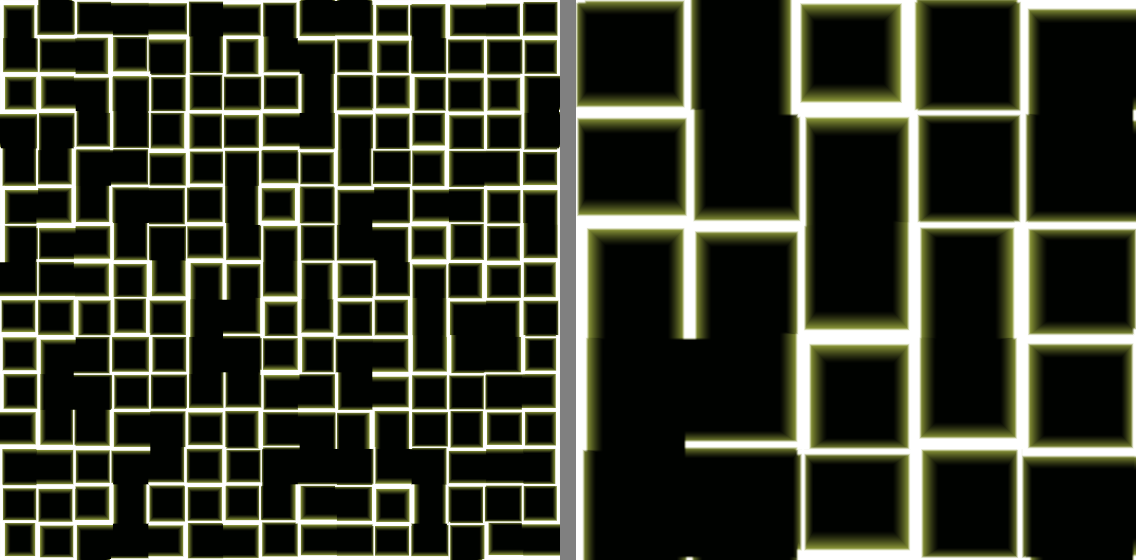
Left: the whole. Right: its middle third, enlarged.
Reproduce this pattern procedurally as a three.js fragment shader.

```glsl
#define CELLS 15.0
#define WALL_SHARE 0.79
#define THIN 0.036
#define THICK 0.142
#define JITTER 0.04
#define OVERLAP 0.025
#define SOFT 0.016
#define GLOW_THIN 0.07
#define GLOW_THICK 0.17
#define GLOW_LEVEL 0.62
#define GLOW_COLOR vec3(0.93, 1.0, 0.37)
#define BACKGROUND vec3(0.0, 0.006, 0.0)

varying vec2 vUv;

float hash(vec2 p, float seed) {
  vec3 q = fract(vec3(p.xyx + seed * 7.31) * vec3(0.1031, 0.1030, 0.0973));
  q += dot(q, q.yzx + 33.33);
  return fract((q.x + q.y) * q.z);
}

// Walls running along x on the nearest grid line: x = solid core, y = glow
vec2 walls(vec2 p, float seed) {
  float row = floor(p.y + 0.5);
  vec2 light = vec2(0.0);
  for (int i = -1; i <= 1; i++) {
    vec2 id = vec2(floor(p.x) + float(i), row);
    if (hash(id, seed) > WALL_SHARE) continue;

    // Each wall has its own weight and a slight sideways shift
    float weight = hash(id, seed + 1.0);
    float halfWidth = 0.5 * mix(THIN, THICK, weight);
    float shift = JITTER * (2.0 * hash(id, seed + 2.0) - 1.0);
    // Keep border walls inside the canvas
    if (row < 0.5) shift = halfWidth;
    if (row > CELLS - 0.5) shift = -halfWidth;

    float d = abs(p.y - row - shift) - halfWidth;
    float along = abs(p.x - id.x - 0.5) - 0.5 - OVERLAP;
    float span = 1.0 - smoothstep(-SOFT, SOFT, along);

    // Heavier walls throw a wider and brighter glow
    float reach = mix(GLOW_THIN, GLOW_THICK, weight);
    float fade = 1.0 - clamp(d / reach, 0.0, 1.0);
    float glow = pow(fade, 1.35) * mix(0.75, 1.0, weight);
    float core = 1.0 - smoothstep(-SOFT, SOFT, d);
    light = max(light, span * vec2(core, glow));
  }
  return light;
}

void main() {
  vec2 p = vUv * CELLS;
  vec2 light = max(walls(p, 3.0), walls(p.yx, 19.0));
  vec3 color = BACKGROUND + GLOW_COLOR * GLOW_LEVEL * light.y;
  color = mix(color, vec3(1.0), light.x);
  gl_FragColor = vec4(color, 1.0);
}
```
